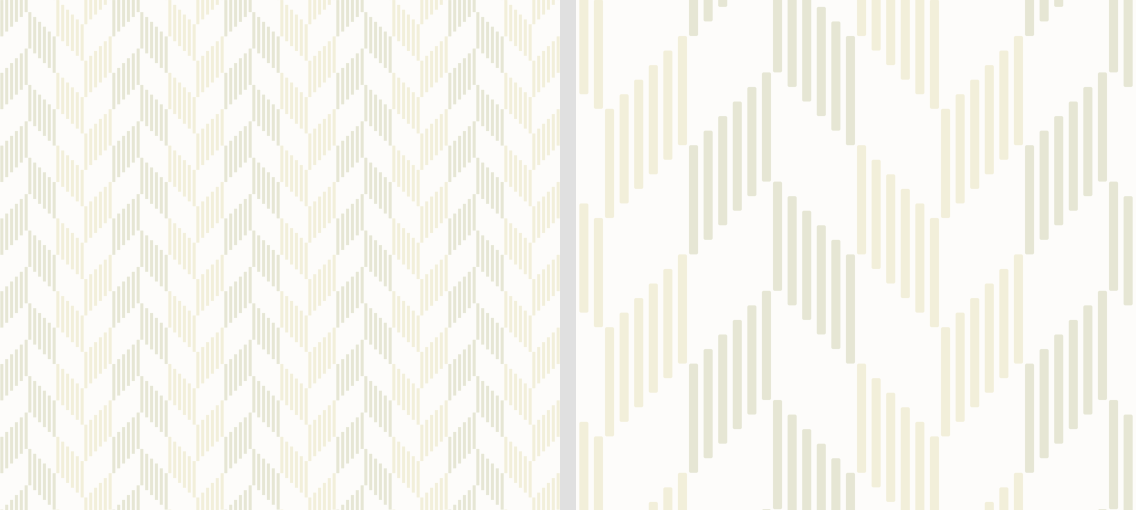
Left, the full canvas; right, a detail of the centre.
Give the GLSL for this pattern, as a Shadertoy shader.

```glsl
// Chevron wallpaper: upright bars in slanted groups, two sage columns then two cream.
// Bar tops follow a triangle wave; every other column drops by half a row period,
// so each slanted group meets a blank one. Each bar is a rounded box distance.

#define COLUMNS 20.0        // columns across the canvas, four per repeat
#define BARS 6.0            // bars in one column
#define ROW_PERIOD 2.6      // vertical repeat, in column widths
#define BAR_WIDTH 0.108     // in column widths
#define EDGE_GAP 0.012      // margin at each side of a column
#define SLOPE 0.33333       // rise across one column, in row periods
#define CORNER 0.022        // bar corner radius
#define PAPER vec3(0.992, 0.989, 0.979)
#define SAGE vec3(0.900, 0.902, 0.832)
#define CREAM vec3(0.950, 0.936, 0.854)

float roundedBox(vec2 p, vec2 halfSize, float radius) {
    vec2 q = abs(p) - halfSize + radius;
    return length(max(q, 0.0)) + min(max(q.x, q.y), 0.0) - radius;
}

// Drop below the peak, in columns: zero at x = 1, two at x = 3, repeating every four
float zigzag(float x) {
    return abs(mod(x + 1.0, 4.0) - 2.0);
}

void mainImage(out vec4 fragColor, in vec2 fragCoord) {
    // Column widths, measured right and down from the upper left corner
    float pixel = COLUMNS / iResolution.x;
    vec2 p = vec2(fragCoord.x, iResolution.y - fragCoord.y) * pixel;

    // Nearest bar within the column
    float column = floor(p.x);
    float across = p.x - column;
    float firstBar = EDGE_GAP + 0.5 * BAR_WIDTH;
    float pitch = (1.0 - 2.0 * firstBar) / (BARS - 1.0);
    float bar = clamp(floor((across - firstBar) / pitch + 0.5), 0.0, BARS - 1.0);

    // Vertical phase of the bar: zigzag plus the alternate half drop
    float top = 2.0 / 3.0 + SLOPE * zigzag(column + bar / (BARS - 1.0));
    float middle = top + 0.25 + 0.5 * mod(column, 2.0);
    vec2 local = vec2(across - firstBar - bar * pitch,
                      (fract(p.y / ROW_PERIOD - middle + 0.5) - 0.5) * ROW_PERIOD);

    // Bar coverage and paired column colours
    float d = roundedBox(local, vec2(0.5 * BAR_WIDTH, 0.25 * ROW_PERIOD), CORNER);
    float coverage = 1.0 - smoothstep(-0.7 * pixel, 0.7 * pixel, d);
    vec3 ink = mix(SAGE, CREAM, step(2.0, mod(column, 4.0)));
    fragColor = vec4(mix(PAPER, ink, coverage), 1.0);
}
```
